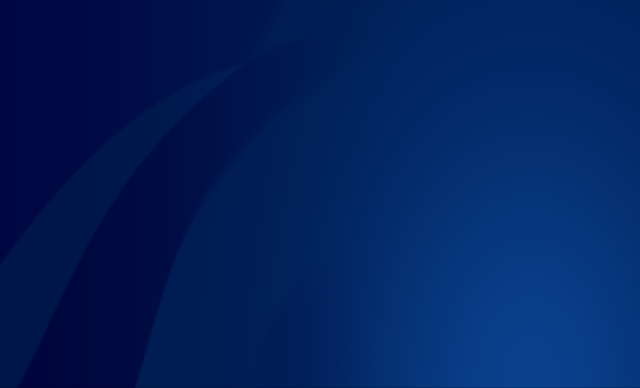
Reproduce this background procedurally as a Shadertoy shader.

```glsl
// Deep blue backdrop: a broad glow rising from the lower right, crossed by
// curved ribbons that sweep from the lower left and dissolve near the top.
// Each ribbon edge is a polynomial curve, blended with a soft step.

// Coverage to the right of an edge lying at x = edgeX.
float rightOf(float x, float edgeX, float softness) {
    return smoothstep(-softness, softness, x - edgeX);
}

// Cubic edge: x position as a function of height.
float cubicEdge(float y, vec4 k) {
    return k.x + y * (k.y + y * (k.z + y * k.w));
}

void mainImage(out vec4 fragColor, in vec2 fragCoord) {
    // Canvas height is one unit.
    vec2 p = fragCoord / iResolution.y;
    float soft = max(0.006, 1.0 / iResolution.y);

    // Broad glow, narrower across than upward.
    vec2 fromGlow = (p - vec2(1.37, 0.0)) * vec2(1.5, 0.95);
    float glow = exp(-2.2 * dot(fromGlow, fromGlow));
    vec3 color = mix(vec3(0.0, 0.112, 0.322), vec3(0.037, 0.238, 0.52), glow);
    color += vec3(0.0, 0.015, 0.03) * smoothstep(0.5, 1.1, p.x);

    // Faint inner fold, strongest along its left edge.
    float fold = rightOf(p.x, 0.655 + 1.42 * p.y * p.y, 0.015);
    fold *= (1.0 - smoothstep(0.65, 1.0, p.x)) * (1.0 - smoothstep(0.15, 0.45, p.y));
    color = mix(color, vec3(0.0, 0.102, 0.335), 0.6 * fold);

    // Dark ribbon between two sweeping edges, fading toward the top right.
    float topBlend = smoothstep(0.82, 1.0, p.y);
    float outerX = cubicEdge(p.y, vec4(0.043, 0.535, -0.355, 0.667)) + 0.09 * topBlend;
    float innerX = cubicEdge(p.y, vec4(0.348, 0.320, -0.310, 0.848));
    float pastOuter = rightOf(p.x, outerX, soft + 0.10 * topBlend);
    float pastInner = rightOf(p.x, innerX, soft + 0.07 * smoothstep(0.3, 1.0, p.y));
    vec3 darkRibbon = mix(vec3(0.0, 0.025, 0.24), vec3(0.0, 0.11, 0.325),
                          smoothstep(0.1, 1.0, p.x));
    float darkFade = 1.0 - smoothstep(0.6, 1.1, p.x);

    // Lighter outer ribbon.
    vec3 paleRibbon = mix(vec3(0.0, 0.085, 0.283), vec3(0.0, 0.12, 0.335),
                          smoothstep(0.1, 0.85, p.x));
    color = mix(color, paleRibbon, 1.0 - pastOuter);
    color = mix(color, darkRibbon, pastOuter * (1.0 - pastInner) * darkFade);

    // Dark upper-left corner, closed on the right by a soft slanted edge.
    float arcY = 0.318 + p.x * (1.4 - 0.92 * p.x);
    float corner = smoothstep(-soft, soft, (p.y - arcY) * 0.7);
    corner *= 1.0 - rightOf(p.x, 0.644 + 0.555 * (p.y - 0.845), 0.05);
    vec3 cornerColor = mix(vec3(0.0, 0.025, 0.257), vec3(0.0, 0.085, 0.30),
                           smoothstep(0.0, 0.75, p.x));
    color = mix(color, cornerColor, corner);

    // Thin shade along the bottom border.
    color *= mix(0.8, 1.0, smoothstep(0.0, 0.004, p.y));

    fragColor = vec4(color, 1.0);
}
```
